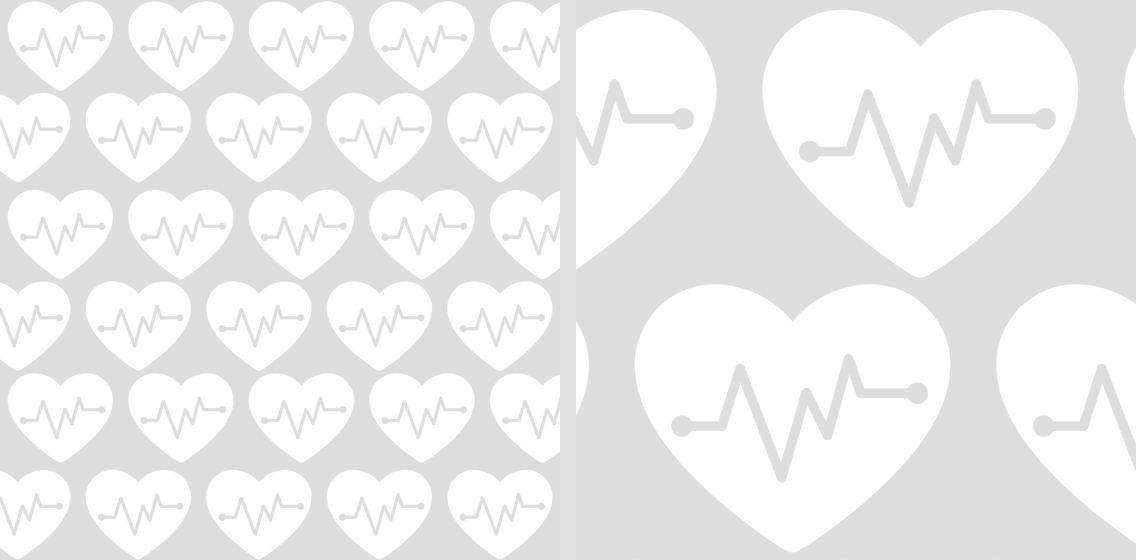
Left: the whole. Right: its middle third, enlarged.
Write a Shadertoy shader that draws this pattern.

```glsl
// Staggered rows of white hearts on light grey, each crossed by a pulse line.
// A heart is arcs above and a parabola below, mirrored about its axis;
// the pulse is a stroked polyline with a round dot at either end.

const float UNITS = 768.0;            // design units across the canvas height
const vec3 GREY = vec3(0.867);
const vec3 WHITE = vec3(1.0);

// Layout, in design units with y pointing down
const int ROWS = 6;
const float PITCH = 165.3;            // between hearts in a row
const float PAIR_HEIGHT = 258.5;      // between pairs of rows
const float ODD_DROP = 125.5;         // second row of a pair
const float FIRST_TOP = 2.0;
const float EVEN_AXIS = 82.8;
const float ODD_AXIS = 24.4;
const int RAISED_ROW = 4;             // one row sits slightly high
const float RAISE = 7.0;

// Heart, measured from the top of its axis
const float HALF_WIDTH = 72.2;
const float SHOULDER = 37.0;          // height of the widest point
const float LOBE_X = 36.0;
const float INNER_RADIUS = 46.6;
const float CONTROL_Y = 76.0;
const float POINT_Y = 124.5;
const float TIP_ROUNDING = 3.0;

// Pulse line
const float STROKE = 2.2;             // half width
const float DOT_RADIUS = 4.9;
const int PULSE_POINTS = 9;
const vec2 PULSE[PULSE_POINTS] = vec2[](
    vec2(-50.5, 64.8), vec2(-32.3, 64.8), vec2(-24.0, 38.5),
    vec2(-5.0, 88.3), vec2(6.3, 49.5), vec2(16.0, 69.0),
    vec2(25.6, 34.0), vec2(31.2, 49.8), vec2(57.0, 49.8));

// Approximate signed distance to the parabola of the lower side
float lowerSide(vec2 p) {
    float rise = CONTROL_Y - SHOULDER;
    float fall = POINT_Y - CONTROL_Y;
    float b = 1.0 - p.x / HALF_WIDTH;
    float a = (fall * b - p.y + CONTROL_Y) / rise;
    float s = 1.0 - a - b;
    float level = s * s - 4.0 * a * b;
    float da = -2.0 * s - 4.0 * b;
    float db = -2.0 * s - 4.0 * a;
    vec2 gradient = vec2(-(da * fall / rise + db) / HALF_WIDTH, -da / rise);
    return level / length(gradient);
}

float heart(vec2 p) {
    float x = abs(p.x);
    if (p.y > SHOULDER) return lowerSide(vec2(length(vec2(x, TIP_ROUNDING)), p.y));
    if (x < LOBE_X) return length(vec2(x - LOBE_X, p.y - INNER_RADIUS)) - INNER_RADIUS;
    // The outer quarter is a slightly flattened circle
    vec2 radii = vec2(HALF_WIDTH - LOBE_X, SHOULDER);
    return (length((vec2(x - LOBE_X, p.y - SHOULDER)) / radii) - 1.0) * radii.x;
}

float segment(vec2 p, vec2 a, vec2 b) {
    vec2 pa = p - a, ba = b - a;
    return length(pa - ba * clamp(dot(pa, ba) / dot(ba, ba), 0.0, 1.0));
}

float pulse(vec2 p) {
    float d = min(length(p - PULSE[0]), length(p - PULSE[PULSE_POINTS - 1])) - DOT_RADIUS;
    for (int i = 1; i < PULSE_POINTS; i++)
        d = min(d, segment(p, PULSE[i - 1], PULSE[i]) - STROKE);
    return d;
}

float rowTop(int row) {
    float top = FIRST_TOP + PAIR_HEIGHT * float(row / 2) + ODD_DROP * float(row % 2);
    return row == RAISED_ROW ? top - RAISE : top;
}

void mainImage(out vec4 fragColor, in vec2 fragCoord) {
    float pixel = UNITS / iResolution.y;
    vec2 p = vec2(fragCoord.x, iResolution.y - fragCoord.y) * pixel;

    // Find the row, splitting each gap halfway
    int row = 0;
    for (int i = 1; i < ROWS; i++)
        if (p.y > rowTop(i) - 1.5) row = i;

    // Fold into the nearest heart of that row
    float axis = row % 2 == 0 ? EVEN_AXIS : ODD_AXIS;
    p.x = (fract((p.x - axis) / PITCH + 0.5) - 0.5) * PITCH;
    p.y -= rowTop(row);

    float shape = max(heart(p), -pulse(p));
    float coverage = 1.0 - smoothstep(-0.8 * pixel, 0.8 * pixel, shape);
    fragColor = vec4(mix(GREY, WHITE, coverage), 1.0);
}
```
